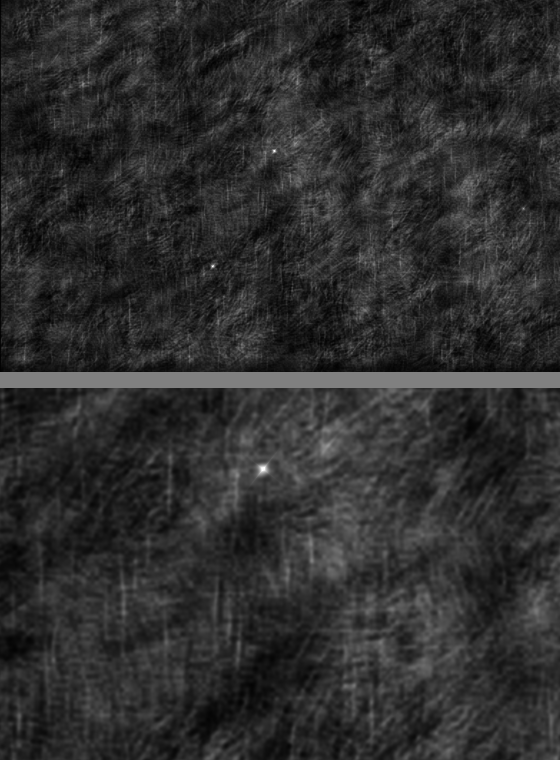
Top, the full canvas; bottom, a detail of the centre.
Reproduce this texture procedurally as a WebGL 2 fragment shader.

```glsl
#version 300 es
precision highp float;

uniform vec2 u_resolution;
out vec4 fragColor;

float hash(vec2 p) {
    return fract(sin(dot(p, vec2(127.1, 311.7))) * 43758.5453);
}

// Smooth value noise from -1 to 1
float noise(vec2 p, float seed) {
    vec2 cell = floor(p) + seed * 17.0;
    vec2 f = fract(p);
    f = f * f * (3.0 - 2.0 * f);
    float low = mix(hash(cell), hash(cell + vec2(1, 0)), f.x);
    float high = mix(hash(cell + vec2(0, 1)), hash(cell + vec2(1, 1)), f.x);
    return mix(low, high, f.y) * 2.0 - 1.0;
}

// Coordinates along and across a direction
vec2 alongAxis(vec2 p, float angle) {
    float c = cos(angle), s = sin(angle);
    return vec2(c * p.x + s * p.y, c * p.y - s * p.x);
}

// Fine threads in several directions, each gathered in patches
float fibres(vec2 p, int layers) {
    float sum = 0.0;
    for (int i = 0; i < layers; i++) {
        float seed = float(i) + 3.0;
        float angle = 0.15 + 3.14159 * float(i) / float(layers);
        float bend = 0.005 * noise(p * 11.0, seed + 20.0);
        vec2 q = alongAxis(p, angle) + vec2(0.0, bend);
        float patches = smoothstep(-0.5, 0.6, noise(p * 14.0, seed + 40.0));
        float slant = 1.0 + 0.35 * cos(2.0 * (angle - 0.9));
        sum += slant * patches * noise(q * vec2(50.0, 220.0), seed);
    }
    return sum;
}

// One soft, slightly wavy vertical line per chosen grid cell
float scratches(vec2 p, vec2 size, float share, float width, float seed) {
    vec2 grid = p / size;
    grid.y += hash(vec2(floor(grid.x), seed));
    vec2 id = floor(grid) + seed * 31.0;
    vec2 f = fract(grid) - 0.5;
    float tilt = (hash(id + 5.3) - 0.5) * 0.4;
    float wave = 0.05 * noise(vec2(f.y * 6.0, id.x), seed);
    float center = (hash(id + 1.7) - 0.5) * 0.4 + tilt * f.y + wave;
    float reach = mix(0.2, 0.5, hash(id + 8.1));
    float line = exp(-pow((f.x - center) * size.x / width, 2.0));
    float taper = smoothstep(reach, 0.0, abs(f.y));
    return line * taper * step(hash(id), share) * mix(0.3, 1.0, hash(id + 3.9));
}

// Small star with a bright core and short crossing rays
float spark(vec2 d) {
    vec2 q = alongAxis(d, 0.9);
    float core = exp(-dot(d, d) / 0.000025);
    float rays = exp(-abs(q.x) / 0.009 - abs(q.y) / 0.002)
               + 0.6 * exp(-abs(q.y) / 0.008 - abs(q.x) / 0.002);
    return 0.4 * core + 0.4 * rays;
}

void main() {
    vec2 p = gl_FragCoord.xy / u_resolution.y;
    float aspect = u_resolution.x / u_resolution.y;

    // Broad patches, vertical bands and slanted folds
    vec2 warp = vec2(noise(p * 10.0, 1.0), noise(p * 10.0, 2.0)) * 0.012;
    vec2 folds = alongAxis(p + warp, 0.5);
    float tone = 0.46 * noise(p * vec2(5.0, 3.5), 11.0);
    tone += 0.34 * noise(p * vec2(16.0, 2.5), 12.0);
    tone += 0.2 * noise(p * vec2(60.0, 9.0), 16.0);
    tone += 0.48 * noise(folds * vec2(15.0, 31.0), 13.0);
    tone += 0.24 * noise(folds * vec2(27.0, 54.0), 14.0);

    // Thread texture and grain
    tone += 0.33 * fibres(p, 7);
    tone += 0.28 * noise(p * 260.0, 15.0);

    // Scratches: mostly upright, some level, a few slanted
    for (int i = 0; i < 3; i++) {
        float seed = float(i) + 1.0;
        vec2 shift = vec2(0.013, 0.07) * seed;
        tone += 0.7 * scratches(p + shift, vec2(0.034, 0.14), 0.45, 0.0024, seed);
        tone += 0.35 * scratches(p.yx + shift, vec2(0.03, 0.2), 0.3, 0.002, seed + 6.0);
    }
    tone += 0.45 * scratches(alongAxis(p, 0.9 - 1.5708), vec2(0.025, 0.16), 0.2, 0.002, 15.0);

    // Scattered sparks and dark hollows
    float light = 0.0;
    for (int i = 0; i < 3; i++) {
        float n = float(i);
        vec2 sparkAt = fract(vec2(0.49, 0.594) + n * vec2(0.445, 0.845));
        vec2 hollowAt = fract(vec2(0.48, 0.76) + n * vec2(0.395, 0.95));
        light += spark(p - sparkAt * vec2(aspect, 1.0)) * (n == 1.0 ? 0.5 : 1.0);
        vec2 d = alongAxis(p - hollowAt * vec2(aspect, 1.0), 0.4);
        tone -= 0.9 * exp(-dot(d * d, vec2(2500.0, 5000.0)));
    }

    // Dark rim at the left and bottom
    float rim = smoothstep(0.0, 0.005, p.x) * mix(0.4, 1.0, smoothstep(0.0, 0.045, p.y));
    float lift = max(1.0 + 0.5 * tone, 0.0);
    float gray = 0.161 * lift * lift * rim + light;
    fragColor = vec4(vec3(clamp(gray, 0.0, 1.0)), 1.0);
}
```
